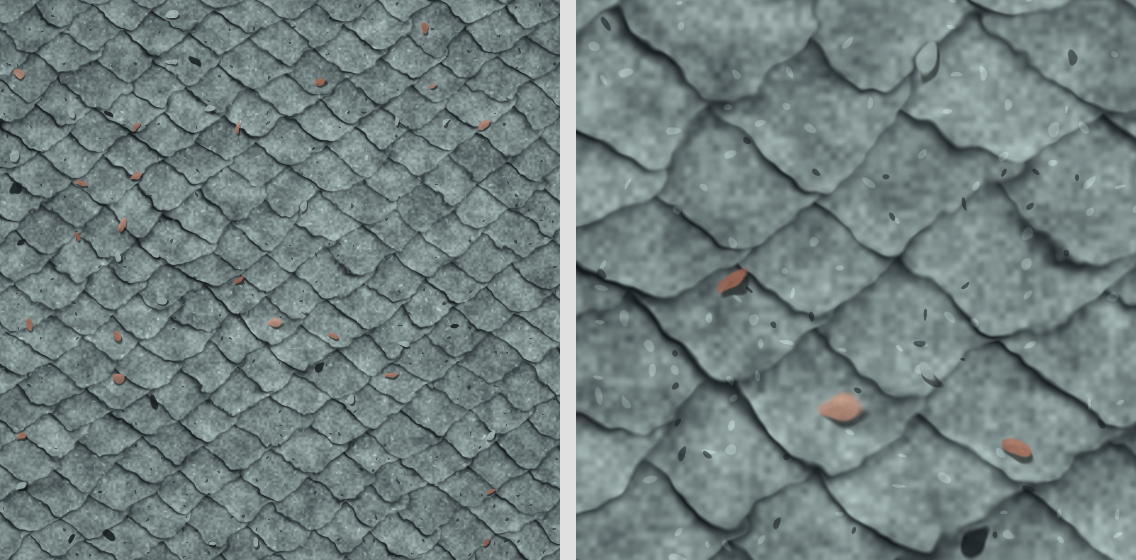
Left: the whole. Right: its middle third, enlarged.
Write a three.js fragment shader that draws this texture.

```glsl
// Weathered blue-grey slate scales in diagonal courses, with dark joints and scattered debris.
varying vec2 vUv;

// Lattice steps: one tile down-right, one tile up-right
const vec2 STEP_DOWN = vec2(0.0590, -0.0495);
const vec2 STEP_UP = vec2(0.0536, 0.0419);

const vec3 JOINT_DARK = vec3(0.08, 0.105, 0.12);
const vec3 SLATE_LIGHT = vec3(0.72, 0.80, 0.79);
const vec3 PEBBLE = vec3(0.62, 0.69, 0.68);
const vec3 LEAF_RUST = vec3(0.58, 0.36, 0.29);
const vec3 LEAF_PINK = vec3(0.74, 0.58, 0.51);

float hash(vec2 p) {
  vec3 q = fract(p.xyx * 0.1031);
  q += dot(q, q.yzx + 33.33);
  return fract((q.x + q.y) * q.z);
}

vec2 hashPair(vec2 p) { return vec2(hash(p + 17.3), hash(p + 71.9)); }

float valueNoise(vec2 p) {
  vec2 i = floor(p), f = fract(p);
  f = f * f * (3.0 - 2.0 * f);
  return mix(mix(hash(i), hash(i + vec2(1.0, 0.0)), f.x),
             mix(hash(i + vec2(0.0, 1.0)), hash(i + 1.0), f.x), f.y);
}

vec2 wobble(vec2 p) { return vec2(valueNoise(p), valueNoise(p + 43.7)) - 0.5; }

float fbm(vec2 p) {
  float sum = 0.0, amp = 0.5;
  for (int i = 0; i < 4; i++) {
    sum += amp * valueNoise(p);
    p = mat2(1.6, 1.2, -1.2, 1.6) * p + 9.1;
    amp *= 0.62;
  }
  return sum / 1.12;
}

// Canvas position to tile units along the two steps
vec2 toLattice(vec2 p) {
  float area = STEP_DOWN.x * STEP_UP.y - STEP_DOWN.y * STEP_UP.x;
  return vec2(p.x * STEP_UP.y - p.y * STEP_UP.x, STEP_DOWN.x * p.y - STEP_DOWN.y * p.x) / area;
}

// Rounded scale; both axes of r point to its exposed lower corner
float scaleDistance(vec2 r, float radius) {
  vec2 q = abs(r + 0.175) - 0.675 + radius;
  return length(max(q, 0.0)) + min(max(q.x, q.y), 0.0) - radius;
}

// Overlapping scales painted from the lowest to the highest
float slateTone(vec2 p) {
  float tone = 0.12;
  float width = mix(0.045, 0.11, valueNoise(p * 2.3 + 20.0));
  float wear = valueNoise(p * 4.0);
  for (int i = 0; i < 3; i++) {
    for (int j = 0; j < 3; j++) {
      vec2 id = floor(p) + vec2(1.0 - float(i), float(j) - 1.0);
      vec2 rnd = hashPair(id);
      vec2 offset = p - id - 0.5 - 0.16 * (rnd - 0.5);
      offset.x -= 0.22 * (hash(vec2(id.y, 5.0)) - 0.5);
      vec2 r = vec2(offset.x, -offset.y);
      float d = scaleDistance(r, mix(0.16, 0.40, rnd.x));

      // Joint shadow, deeper along the descending edge
      float strength = mix(0.55, 1.0, smoothstep(-0.2, 0.2, r.y - r.x));
      strength *= mix(0.45, 1.15, valueNoise(p * 1.7 + 3.0 * rnd));
      float gap = max(d, 0.0);
      float shadow = 0.85 * exp(-gap * gap / (width * width)) + 0.22 * exp(-gap * 7.0);
      tone *= 1.0 - min(strength * shadow, 0.95);

      // Face with a faintly worn rim
      float face = 0.62 + 0.11 * (rnd.y - 0.5) + 0.09 * wear * exp(-abs(d + 0.06) * 22.0);
      tone = mix(tone, face, 1.0 - smoothstep(-0.025, 0.025, d));
    }
  }
  return tone;
}

// Random elongated blobs, at most one in each grid cell
float scatter(vec2 p, float grid, float chance, float size, float seed) {
  vec2 id = floor(p * grid) + seed;
  vec2 rnd = hashPair(id);
  vec2 q = fract(p * grid) - 0.5 - 0.4 * (rnd - 0.5);
  float angle = 6.2832 * hash(id + 8.2);
  q = mat2(cos(angle), -sin(angle), sin(angle), cos(angle)) * q;
  q.y *= mix(1.3, 2.4, rnd.x);
  float reach = size * mix(0.55, 1.0, rnd.y);
  return (1.0 - smoothstep(reach * 0.75, reach * 1.1, length(q))) * step(hash(id + 31.7), chance);
}

void main() {
  // Uneven courses and chipped edges
  vec2 p = toLattice(vUv) + 40.0;
  p += 0.38 * wobble(vUv * 9.0) + 0.14 * wobble(vUv * 42.0) + 0.06 * wobble(vUv * 120.0);
  float tone = slateTone(p);

  // Mottling, mineral grain, pale flecks and pits
  float mottle = 0.55 * (fbm(vUv * 38.0) - 0.5) + 0.22 * (valueNoise(vUv * 230.0) - 0.5);
  tone += mottle * mix(0.3, 1.0, smoothstep(0.1, 0.55, tone));
  vec2 rough = vUv + 0.006 * wobble(vUv * 90.0);
  tone += 0.17 * scatter(rough, 62.0, 0.22, 0.28, 11.0);
  tone *= 1.0 - 0.55 * scatter(rough, 47.0, 0.13, 0.19, 57.0);
  tone *= 1.0 - 0.85 * scatter(rough, 13.0, 0.07, 0.20, 83.0);

  // Darker corners
  tone *= 1.04 - 0.30 * dot(vUv - 0.5, vUv - 0.5);
  vec3 color = mix(JOINT_DARK, SLATE_LIGHT, clamp(tone, 0.0, 1.0));

  // Pebbles and leaf scraps with small shadows
  vec2 shaded = rough + vec2(-0.002, 0.004);
  float grain = 0.8 + 0.4 * fbm(vUv * 75.0);
  vec3 leaf = mix(LEAF_RUST, LEAF_PINK, valueNoise(vUv * 28.0));
  color *= 1.0 - 0.5 * scatter(shaded, 12.0, 0.14, 0.15, 131.0);
  color = mix(color, PEBBLE * grain, 0.9 * scatter(rough, 12.0, 0.14, 0.15, 131.0));
  color *= 1.0 - 0.5 * scatter(shaded, 11.0, 0.17, 0.16, 211.0);
  color = mix(color, leaf * grain, 0.85 * scatter(rough, 11.0, 0.17, 0.16, 211.0));
  gl_FragColor = vec4(color, 1.0);
}
```
